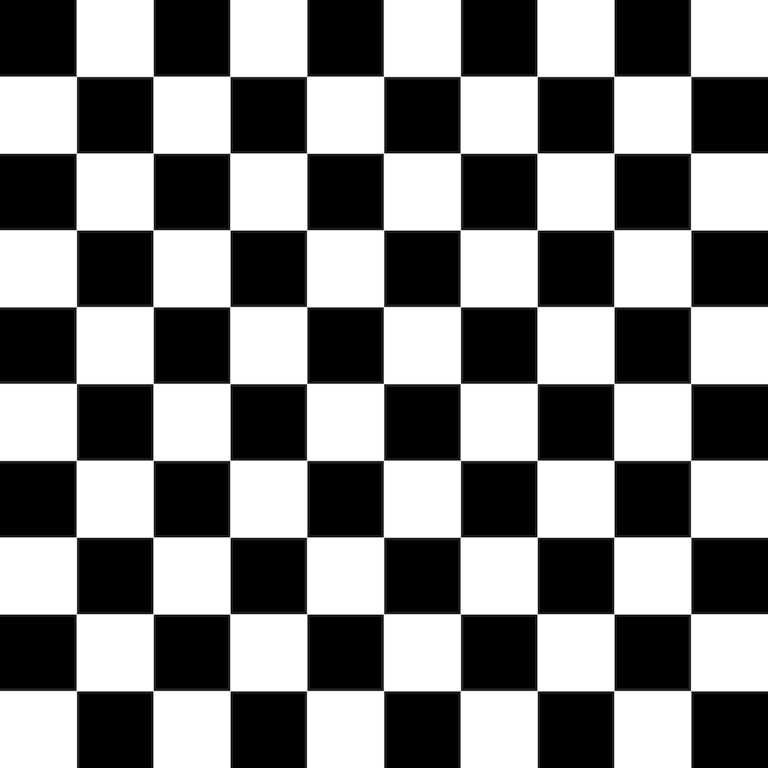
This pattern is drawn by a three.js fragment shader. Its source:

```glsl
// Ten by ten black and white checkerboard, white in the lower left corner.
// A signed distance to the nearest inner grid line gives a soft grey edge
// and a faint dark grey outline just inside every black square.
varying vec2 vUv;

const float CELLS = 10.0;            // squares across and up
const vec3 WHITE = vec3(1.0);
const vec3 BLACK = vec3(0.0);
const vec3 OUTLINE = vec3(0.12);
const float EDGE_OUTER = -0.0008;    // edge ramp, reaching into white
const float EDGE_INNER = 0.0016;     // edge ramp, reaching into black
const float LINE_DEPTH = 0.0027;     // outline centre inside the black square
const float LINE_HALF = 0.0009;      // half the outline width
const float LINE_SOFT = 0.0005;      // outline edge softness
const float LINE_VARIATION = 0.2;    // change of outline strength by square

float hash(vec2 p) {
  return fract(sin(dot(p, vec2(127.1, 311.7))) * 43758.5453);
}

// Distance to the nearest grid line, leaving out the canvas border
float gridDistance(vec2 uv) {
  vec2 grid = uv * CELLS;
  vec2 nearest = clamp(floor(grid + 0.5), 1.0, CELLS - 1.0);
  vec2 gap = abs(grid - nearest) / CELLS;
  return min(gap.x, gap.y);
}

void main() {
  // Positive inside black squares, negative inside white ones
  vec2 cell = floor(vUv * CELLS);
  float parity = mod(cell.x + cell.y, 2.0);
  float depth = gridDistance(vUv) * (parity * 2.0 - 1.0);

  // Faint outline, slightly uneven from square to square
  float line = 1.0 - smoothstep(LINE_HALF - LINE_SOFT, LINE_HALF + LINE_SOFT,
                                abs(depth - LINE_DEPTH));
  float strength = 1.0 + LINE_VARIATION * (hash(cell) - 0.5);
  vec3 ink = mix(BLACK, OUTLINE * strength, line);

  // Soft change from white to black
  float coverage = smoothstep(EDGE_OUTER, EDGE_INNER, depth);
  gl_FragColor = vec4(mix(WHITE, ink, coverage), 1.0);
}
```
